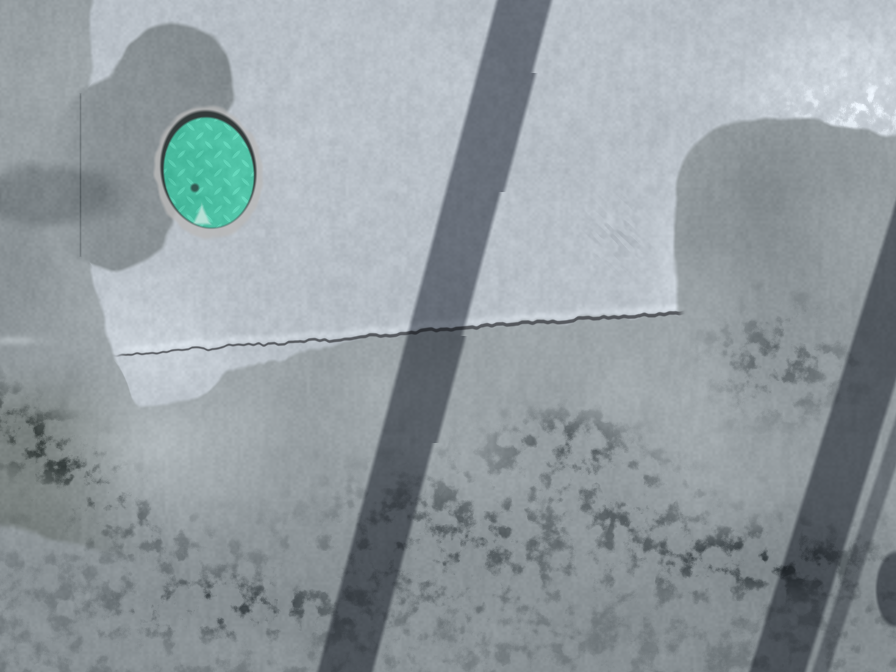
Give the GLSL for this texture, as a WebGL 1 fragment shader.

```glsl
precision highp float;
// Weathered concrete with a painted patch, a crack, a green cover and slanting post shadows.
uniform vec2 u_resolution;

float hash(vec2 p) {
  return fract(sin(dot(p, vec2(127.1, 311.7))) * 43758.5453);
}

float noise(vec2 p) {
  vec2 i = floor(p), f = fract(p);
  f = f * f * (3.0 - 2.0 * f);
  return mix(mix(hash(i), hash(i + vec2(1, 0)), f.x),
             mix(hash(i + vec2(0, 1)), hash(i + vec2(1, 1)), f.x), f.y);
}

float fbm(vec2 p) {
  float sum = 0.0, amp = 0.5;
  for (int i = 0; i < 5; i++) {
    sum += amp * noise(p);
    p = mat2(1.6, 1.2, -1.2, 1.6) * p + 7.3;
    amp *= 0.5;
  }
  return sum;
}

float smin(float a, float b) {
  float h = max(0.22 - abs(a - b), 0.0);
  return min(a, b) - h * h * 1.1;
}

// Soft elliptical spot
float spot(vec2 p, float x, float y, float rx, float ry) {
  vec2 q = (p - vec2(x, y)) / vec2(rx, ry);
  return exp(-dot(q, q));
}

// Coverage of the inside of a signed distance
float fill(float d, float soft) {
  return 1.0 - smoothstep(-soft, soft, d);
}

// Slanted band between two edges, leaning left on the way down
float band(vec2 p, float left, float right, float slope) {
  float x = p.x + slope * p.y;
  return fill(left - x, 0.025) * fill(x - right, 0.025);
}

void main() {
  // The canvas is 7.68 by 5.76 units, with y measured down from the top
  vec2 p = gl_FragCoord.xy / u_resolution.y * 5.76;
  p.y = 5.76 - p.y;
  float px = 5.76 / u_resolution.y;
  float cloud = fbm(p * 1.5), grit = fbm(p * 13.0), grain = noise(p * 42.0);
  vec2 wob = p + 0.05 * (vec2(noise(p * 7.0), noise(p * 7.0 + 31.0)) - 0.5);

  // Bare concrete
  vec3 col = vec3(0.615, 0.645, 0.66) + (cloud - 0.5) * 0.1;
  col += 0.07 * spot(p, 1.3, 3.8, 0.7, 0.6) + 0.12 * spot(p, 0.08, 2.92, 0.25, 0.04);
  col -= 0.06 * smoothstep(3.6, 5.2, p.y) + 0.03 * smoothstep(5.9, 6.6, p.x);
  col -= 0.05 * spot(p, 6.3, 1.6, 0.8, 0.7) + 0.07 * spot(p, 0.1, 2.5, 0.6, 0.9);

  // Damp blotches at the upper left
  float damp = smin(length(wob - vec2(1.5, 0.71)) - 0.51, length(wob - vec2(1.02, 1.25)) - 0.56);
  damp = smin(damp, length(wob - vec2(0.98, 1.77)) - 0.54);
  col -= 0.09 * fill(damp, 0.03) * smoothstep(0.3, 1.0, p.x);
  col -= 0.1 * fill(length((wob - vec2(0.4, 1.68)) / vec2(0.6, 0.26)) - 1.0, 0.3);

  // Pale painted patch, with a flap that runs below the crack
  float crackY = 3.05 - 0.077 * (p.x - 0.97) + 0.03 * (noise(vec2(p.x * 6.0, 3.0)) - 0.5)
               + 0.02 * (noise(vec2(p.x * 23.0, 8.0)) - 0.5);
  float flap = smoothstep(0.95, 1.2, p.x) * (0.2 * fill(p.x - 1.8, 0.15) + 0.25 * fill(p.x - 2.45, 0.85));
  float edge = max(wob.y - crackY - flap, 0.78 + 0.26 * max(p.y - 2.32, 0.0) - wob.x);
  vec2 corner = vec2(6.45, 1.68) - wob;
  float wet = length(max(corner, 0.0)) + min(max(corner.x, corner.y), 0.0) - 0.66;
  wet += 0.14 * smoothstep(6.8, 7.7, p.x);
  float pale = fill(max(max(edge, -damp), -wet), 0.022);
  vec3 paint = vec3(0.725, 0.755, 0.785) + (cloud - 0.5) * 0.05 + (grit - 0.5) * 0.06;
  paint += 0.07 * spot(p, 7.3, 0.7, 0.8, 0.5) * (0.6 + 1.2 * grit);
  paint += 0.06 * (spot(p, 5.78, 2.3, 0.16, 0.5) + spot(p, 1.3, 3.05, 0.7, 0.45));
  paint += 0.12 * smoothstep(0.5, 0.7, grit) * spot(p, 7.4, 0.95, 0.6, 0.25);
  float scratch = noise(vec2(p.x + p.y, p.y - p.x) * vec2(6.0, 22.0));
  paint -= 0.05 * spot(p, 5.3, 2.0, 0.3, 0.3) * smoothstep(0.4, 0.7, scratch);
  col = mix(col, paint, pale);

  // Grime, denser in the low stained areas
  float dirt = spot(p, 4.85, 3.8, 0.5, 0.28) + 0.8 * spot(p, 5.4, 4.3, 0.6, 0.4);
  dirt += spot(p, 6.4, 4.8, 0.85, 0.25) + 0.8 * spot(p, 6.7, 3.1, 0.6, 0.5);
  dirt += 1.1 * spot(p, 1.95, 5.2, 0.75, 0.2) + 0.8 * spot(p, 3.9, 4.5, 0.9, 0.6);
  dirt += 1.2 * spot(p - vec2(0, 0.65 * p.x), 0.5, 3.6, 0.85, 0.35);
  dirt += 0.35 * smoothstep(4.0, 5.0, p.y);
  float speck = smoothstep(0.46, 0.72, fbm(p * 9.0 + 5.0) + 0.1 * (grain - 0.5));
  col -= 0.34 * min(dirt, 1.2) * (1.0 - pale) * (0.7 * speck + 0.17 * cloud);
  float stain = smoothstep(3.0, 3.7, p.y) * fill(wob.y - 4.5 - 0.25 * p.x, 0.04);
  col -= vec3(0.11, 0.11, 0.13) * stain * fill(p.x - 0.8, 0.6);
  col += (grain - 0.5) * 0.035 + (noise(p * vec2(28.0, 9.0)) - 0.5) * 0.025;

  // Crack with a raised pale lip, and a fine upright seam
  float along = smoothstep(0.95, 1.1, p.x) * fill(p.x - 5.84, 0.04);
  col += 0.07 * along * exp(-pow(abs(p.y - crackY + 0.045) / 0.035, 2.0));
  float crackD = abs(p.y - crackY) - 0.008 - 0.007 * smoothstep(1.5, 4.0, p.x);
  col = mix(col, vec3(0.27, 0.28, 0.3), 0.85 * along * fill(crackD, px));
  col -= 0.12 * fill(max(abs(p.x - 0.69) - 0.006, abs(p.y - 1.5) - 0.7), px);

  // Green cover with a rim and raised treads
  vec2 c = mat2(0.99, 0.14, -0.14, 0.99) * (p - vec2(1.79, 1.48));
  float lidD = (length(c / vec2(0.385, 0.475)) - 1.0) * 0.42;
  col = mix(col, vec3(0.72), 0.8 * fill(lidD - 0.065 - 0.03 * noise(p * 12.0), 0.02));
  col = mix(col, vec3(0.2, 0.23, 0.23), fill(lidD - 0.025 + 0.05 * c.y, 0.015));
  vec2 t = mat2(0.8, 0.6, -0.6, 0.8) * c * 9.0;
  vec2 cell = fract(t) - 0.5;
  if (mod(floor(t.x) + floor(t.y), 2.0) > 0.5) cell = cell.yx;
  float tread = fill(length(cell * vec2(1.0, 3.2)) - 0.4, 0.12);
  vec3 lid = vec3(0.3, 0.75, 0.64) + 0.1 * (grit - 0.5) + 0.07 * tread + 0.07 * c.x;
  float chip = max(abs(p.x - 1.73) - 0.45 * (p.y - 1.76), p.y - 1.92);
  lid = mix(lid, vec3(0.78, 0.9, 0.87), 0.85 * fill(chip, 0.02));
  lid = mix(lid, vec3(0.2, 0.35, 0.32), fill(length(p - vec2(1.67, 1.61)) - 0.035, 0.015));
  col = mix(col, lid, fill(lidD, 0.012));

  // Post shadows
  float notch = 0.03 * (step(0.63, p.y) - step(1.65, p.y) + step(2.88, p.y) - step(3.8, p.y));
  float shade = max(band(p, 4.26, 4.73 + notch, 0.267), band(p, 8.22, 8.7, 0.312));
  shade = max(shade, 0.7 * band(p, 8.86, 9.0, 0.33));
  shade = max(shade, fill(length((p - vec2(7.68, 5.05)) / vec2(0.17, 0.32)) - 1.0, 0.1));
  col *= mix(vec3(1.0), vec3(0.56, 0.575, 0.605), shade);
  gl_FragColor = vec4(clamp(col, 0.0, 1.0), 1.0);
}
```
